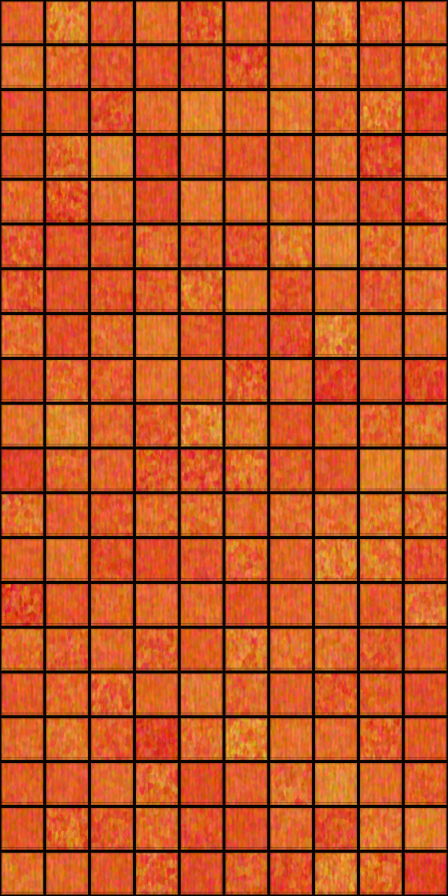
This pattern is drawn by a Shadertoy shader. Its source:

```glsl
// Grid of woven orange tiles, mottled red to amber, set in dark grout.

const float COLUMNS = 10.0;          // tiles across the canvas
const float GROUT_HALF = 0.033;      // half width of the grout, in tiles
const float GROUT_SOFT = 0.010;      // least softness of the grout edge
const float GROOVE_Y = 0.085;        // height of the groove above the tile foot
const float GROOVE_WIDTH = 0.022;
const float GROOVE_DEPTH = 0.26;
const float RIM_SHADE = 0.20;        // darkening next to the grout
const float TONE_MEAN = 0.49;        // 0 is red, 1 is amber
const float TONE_SPREAD = 0.60;      // variation between tiles
const vec2 BLOTCH_SCALE = vec2(8.0, 6.5);
const vec2 FLECK_SCALE = vec2(19.0, 11.0);
const float FIBRE_DEPTH = 0.045;
const vec3 GROUT = vec3(0.035, 0.015, 0.008);
const vec3 RED = vec3(0.85, 0.13, 0.13);
const vec3 ORANGE = vec3(0.88, 0.39, 0.16);
const vec3 AMBER = vec3(0.89, 0.66, 0.23);

vec3 hash3(vec2 p) {
    vec3 h = fract(p.xyx * vec3(0.1031, 0.1030, 0.0973));
    h += dot(h, h.yxz + 33.33);
    return fract((h.xxy + h.yzz) * h.zyx);
}

// Soft cellular noise: blends a random triple from nearby feature points.
vec3 cellular(vec2 p) {
    vec2 base = floor(p);
    vec3 sum = vec3(0.0);
    float total = 0.0;
    for (int j = -1; j <= 1; j++) {
        for (int i = -1; i <= 1; i++) {
            vec2 cell = base + vec2(i, j);
            vec2 toPoint = cell + hash3(cell + 71.0).xy - p;
            float weight = exp(-7.0 * dot(toPoint, toPoint));
            sum += weight * hash3(cell);
            total += weight;
        }
    }
    return sum / total - 0.5;
}

// Upright threads that sway slightly, from layered sines.
float fibres(vec2 q, float phase) {
    float sway = 0.8 * sin(7.0 * q.y + phase);
    return 0.6 * sin(53.0 * q.x + sway + phase)
         + 0.4 * sin(74.0 * q.x - 1.7 * sway + 2.0 * phase)
         + 0.3 * sin(31.0 * q.x + 5.0 * q.y + phase);
}

vec3 tileColour(vec2 q, vec2 id) {
    vec3 seed = hash3(id + 13.0);
    vec3 extra = hash3(id + 147.0);
    vec2 shift = floor(seed.xy * 300.0);
    vec3 blotch = cellular(q * BLOTCH_SCALE + shift);
    vec3 fleck = cellular(q * FLECK_SCALE + shift.yx + 400.0);

    // Tone: a bell-shaped shift per tile, with its own amount of mottling
    float tileTone = (seed.x + seed.y + seed.z) / 3.0 - 0.5;
    float mottle = mix(0.18, 0.55, extra.x * extra.x);
    float tone = TONE_MEAN + TONE_SPREAD * tileTone
               + mottle * (blotch.x + 0.8 * fleck.x);
    tone = clamp(tone, 0.0, 1.0);
    vec3 colour = tone < 0.5 ? mix(RED, ORANGE, tone * 2.0)
                             : mix(ORANGE, AMBER, tone * 2.0 - 1.0);

    // Pink and olive flecks, then thread shading
    colour += vec3(0.03, -0.05, 0.15) * (blotch.y + fleck.y);
    colour += vec3(-0.14, 0.03, -0.04) * fleck.z;
    colour *= 1.0 + FIBRE_DEPTH * fibres(q, 6.28 * extra.y);
    return colour;
}

void mainImage(out vec4 fragColor, in vec2 fragCoord) {
    vec2 p = COLUMNS * fragCoord / iResolution.x;
    vec2 id = floor(p);
    vec2 q = fract(p);
    float pixel = COLUMNS / iResolution.x;
    vec3 colour = tileColour(q, id);

    // Groove along the foot and shade around the rim
    vec2 edge = min(q, 1.0 - q);
    float edgeDistance = min(edge.x, edge.y);
    float grooveSoft = max(GROOVE_WIDTH, 0.6 * pixel);
    float groove = 1.0 - smoothstep(0.0, grooveSoft, abs(q.y - GROOVE_Y));
    float rim = 1.0 - smoothstep(GROUT_HALF, GROUT_HALF + 0.05, edgeDistance);
    colour *= (1.0 - GROOVE_DEPTH * groove) * (1.0 - RIM_SHADE * rim);

    // Grout
    float soft = max(GROUT_SOFT, 0.5 * pixel);
    float face = smoothstep(GROUT_HALF - soft, GROUT_HALF + soft, edgeDistance);
    fragColor = vec4(clamp(mix(GROUT, colour, face), 0.0, 1.0), 1.0);
}
```
